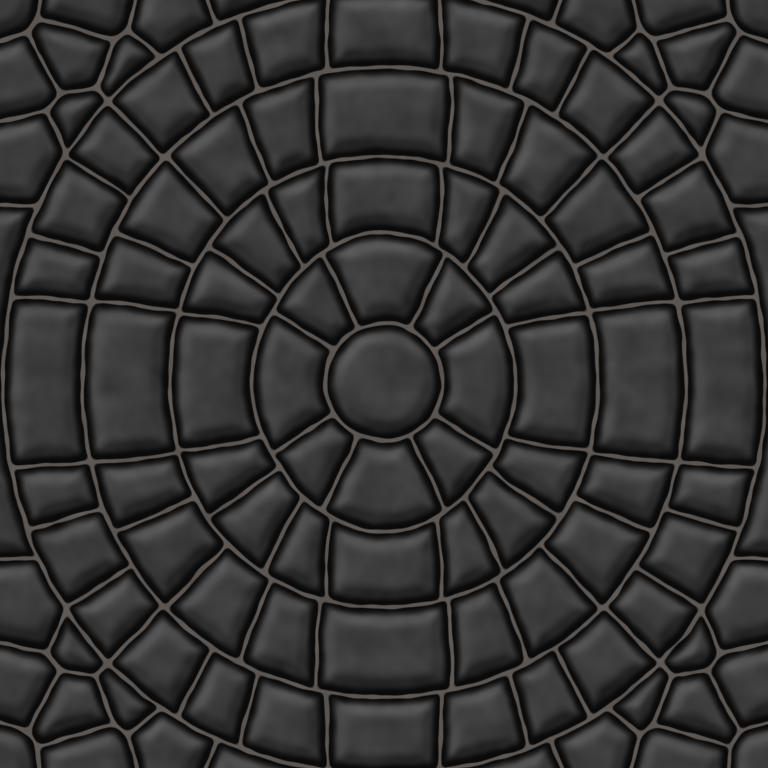
This texture is drawn by a Shadertoy shader. Its source:

```glsl
#define CENTER vec2(0.5, 0.5026)
#define LIGHT_DIR normalize(vec2(-0.4, 0.9))
#define MORTAR_COLOR vec3(0.36, 0.34, 0.325)
#define CREVICE_COLOR vec3(0.04)
#define FACE_COLOR vec3(0.235)
#define MORTAR_HALF 0.0048
#define CORNER_ROUND 0.014
#define BEVEL_GAIN 0.1
#define WARP_AMOUNT 0.006
#define MOTTLE_GAIN 0.055

const int RINGS = 5;

// Outer radius of each ring: along x, along y, extra on the diagonal
const vec3 RADII[5] = vec3[5](
    vec3(0.153, 0.153, 0.0), vec3(0.344, 0.390, -0.013),
    vec3(0.557, 0.587, 0.013), vec3(0.786, 0.820, 0.015),
    vec3(0.992, 1.021, 0.018));

// Joint angles in degrees for one quadrant, grouped by ring
const int FIRST_JOINT[6] = int[6](0, 0, 2, 6, 11, 18);
const float JOINTS[18] = float[18](
    32.5, 64.3,
    21.5, 38.5, 56.3, 72.0,
    17.2, 30.2, 46.0, 61.5, 75.6,
    14.0, 23.4, 35.7, 45.5, 57.8, 67.5, 80.7);
const float JOINT_TILT[5] = float[5](0.0, 0.5, 8.0, 4.5, 2.5);

// Cell centres of the filler stones outside the rings
const int FILLERS = 10;
const vec2 FILLER[10] = vec2[10](
    vec2(1.016, 1.0), vec2(0.779, 0.979), vec2(0.948, 0.786),
    vec2(0.813, 0.857), vec2(0.641, 0.792), vec2(0.781, 0.659),
    vec2(0.906, 0.604), vec2(0.539, 0.917), vec2(0.917, 0.313),
    vec2(0.349, 0.992));

vec2 hashGradient(vec2 cell) {
    vec2 h = vec2(dot(cell, vec2(127.1, 311.7)), dot(cell, vec2(269.5, 183.3)));
    return 2.0 * fract(sin(h) * 43758.5) - 1.0;
}

float gradientNoise(vec2 p) {
    vec2 i = floor(p), f = fract(p);
    vec2 u = f * f * f * (f * (f * 6.0 - 15.0) + 10.0);
    vec2 e = vec2(1.0, 0.0);
    float low = mix(dot(hashGradient(i), f),
                    dot(hashGradient(i + e), f - e), u.x);
    float high = mix(dot(hashGradient(i + e.yx), f - e.yx),
                     dot(hashGradient(i + 1.0), f - 1.0), u.x);
    return mix(low, high, u.y);
}

float smoothMin(float a, float b) {
    float h = max(CORNER_ROUND - abs(a - b), 0.0) / CORNER_ROUND;
    return min(a, b) - 0.25 * CORNER_ROUND * h * h;
}

float ringRadius(int ring, float angle) {
    float s = sin(angle), s2 = sin(2.0 * angle);
    return mix(RADII[ring].x, RADII[ring].y, s * s) + RADII[ring].z * s2 * s2;
}

// Distance to the joints between the irregular filler stones
float fillerDistance(vec2 q, float d) {
    vec2 nearest = FILLER[0];
    for (int i = 1; i < FILLERS; i++)
        if (distance(q, FILLER[i]) < distance(q, nearest)) nearest = FILLER[i];
    for (int i = 0; i < FILLERS; i++) {
        vec2 across = FILLER[i] - nearest;
        if (dot(across, across) < 1e-5) continue;
        d = smoothMin(d, dot(0.5 * (FILLER[i] + nearest) - q, normalize(across)));
    }
    return d;
}

// Distance from a point inside a stone to the middle of the closest joint
float jointDistance(vec2 p) {
    p += WARP_AMOUNT * vec2(gradientNoise(p * 13.0), gradientNoise(p * 13.0 + 40.0));
    vec2 q = abs(p);
    float r = length(q), angle = atan(q.y, q.x), inner = 0.0;
    for (int ring = 0; ring < RINGS; ring++) {
        float outer = ringRadius(ring, angle);
        if (r < outer) {
            if (ring == 0) return outer - r;
            float t = (r - inner) / (outer - inner);
            float turn = degrees(angle) + JOINT_TILT[ring] * (t - 0.5) * cos(2.0 * angle);
            float gap = 90.0;
            for (int j = FIRST_JOINT[ring]; j < FIRST_JOINT[ring + 1]; j++)
                gap = min(gap, abs(turn - JOINTS[j]));
            return smoothMin(smoothMin(r - inner, outer - r), radians(gap) * r);
        }
        inner = outer;
    }
    return fillerDistance(q, r - inner);
}

void mainImage(out vec4 fragColor, in vec2 fragCoord) {
    vec2 p = 2.0 * (fragCoord / iResolution.xy - CENTER);
    float pixel = 2.0 / iResolution.y;
    float d = jointDistance(p);

    // Slope of the bevel against the light
    vec2 e = vec2(0.007, 0.0);
    vec2 slope = vec2(jointDistance(p + e) - jointDistance(p - e),
                      jointDistance(p + e.yx) - jointDistance(p - e.yx)) / (2.0 * e.x);
    float facing = -dot(slope, LIGHT_DIR);

    // Mottled face with a rounded, lit rim
    float mottle = gradientNoise(p * vec2(9.0, 13.0)) + 0.5 * gradientNoise(p * 27.0 + 9.0);
    float rim = (d - 0.037) / 0.018;
    vec3 face = FACE_COLOR + MOTTLE_GAIN * mottle;
    face += BEVEL_GAIN * facing * exp(-rim * rim);

    // Dark crevice, then mortar in the joint
    float wear = 0.004 * gradientNoise(p * 24.0 + 70.0);
    float rise = smoothstep(0.009, 0.033, d + wear + 0.004 * facing);
    vec3 color = mix(CREVICE_COLOR, face, rise);
    float edge = MORTAR_HALF + wear;
    float stone = smoothstep(edge - 0.001 - 0.6 * pixel, edge + 0.001 + 0.6 * pixel, d);
    color = mix(MORTAR_COLOR + 0.04 * mottle, color, stone);
    fragColor = vec4(color, 1.0);
}
```
